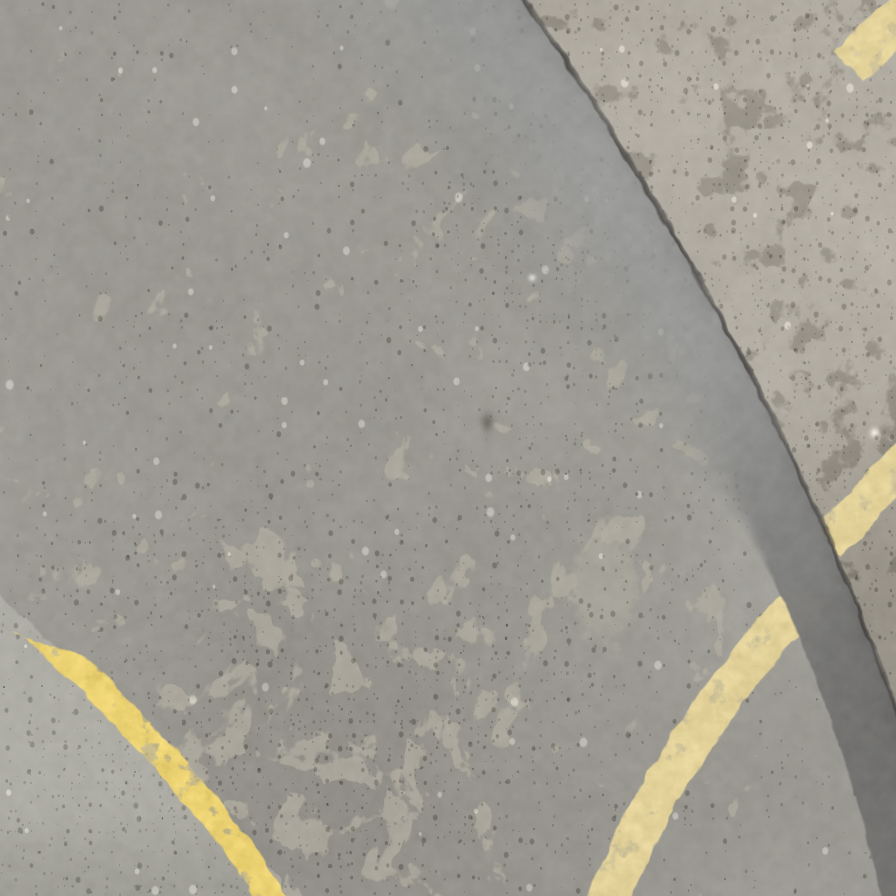
Give the GLSL for this texture, as a three.js fragment shader.

```glsl
// Worn grey asphalt with a curved dark seam, pale scuffs and faded yellow road lines.
varying vec2 vUv;

const float SOFT = 0.0016;
const vec3 ASPHALT = vec3(0.608, 0.602, 0.575);
const vec3 WORN = vec3(0.565, 0.555, 0.530);
const vec3 CONCRETE = vec3(0.700, 0.680, 0.640);
const vec3 PALE = vec3(0.685, 0.680, 0.650);
const vec3 SCUFF = vec3(0.695, 0.678, 0.630);
const vec3 SEAM_HIGH = vec3(0.610, 0.612, 0.612);
const vec3 SEAM_LOW = vec3(0.450, 0.448, 0.440);
const vec3 CRACK = vec3(0.30, 0.29, 0.28);
const vec3 CREAM = vec3(0.890, 0.825, 0.605);
const vec3 YELLOW = vec3(0.925, 0.825, 0.450);

float hash(vec2 p) {
  vec3 q = fract(vec3(p.xyx) * 0.1031);
  q += dot(q, q.yzx + 33.33);
  return fract((q.x + q.y) * q.z);
}

float noise(vec2 p) {
  vec2 i = floor(p), f = fract(p);
  f = f * f * (3.0 - 2.0 * f);
  return mix(mix(hash(i), hash(i + vec2(1, 0)), f.x),
             mix(hash(i + vec2(0, 1)), hash(i + vec2(1, 1)), f.x), f.y);
}

float fbm(vec2 p) {
  float sum = 0.0, amp = 0.5;
  for (int i = 0; i < 4; i++) {
    sum += amp * noise(p);
    p = mat2(1.6, 1.2, -1.2, 1.6) * p + 17.3;
    amp *= 0.5;
  }
  return sum / 0.9375;
}

float blob(vec2 p, vec2 center, vec2 radius) {
  vec2 d = (p - center) / radius;
  return exp(-dot(d, d));
}

float inside(float d) { return 1.0 - smoothstep(-SOFT, SOFT, d); }

// Signed distance to the curve x = k.x + k.y * y + k.z * y * y, positive on its right.
float curveSide(vec2 p, vec3 k) {
  float slope = k.y + 2.0 * k.z * p.y;
  return (p.x - k.x - p.y * (k.y + k.z * p.y)) / sqrt(1.0 + slope * slope);
}

// Straight stripe with square ends.
float stripe(vec2 p, vec2 a, vec2 b, float halfWidth) {
  vec2 dir = normalize(b - a), q = p - a;
  float along = dot(q, dir), across = dot(q, vec2(-dir.y, dir.x));
  return max(abs(across) - halfWidth, max(-along, along - length(b - a)));
}

// Scattered round grains, one candidate per cell.
float grains(vec2 p, float cells, float amount, float seed) {
  vec2 g = p * cells, id = floor(g) + seed;
  vec2 center = 0.3 + 0.4 * vec2(hash(id), hash(id + 41.7));
  float radius = mix(0.10, 0.28, hash(id + 83.1));
  float d = length((fract(g) - center) * vec2(1.0, 0.8));
  return step(hash(id + 19.9), amount) * (1.0 - smoothstep(radius * 0.5, radius, d));
}

void main() {
  vec2 p = vUv;
  float fine = fbm(p * 90.0), broad = fbm(p * 7.0 + 4.0);
  float wobble = (noise(p * 65.0) - 0.5) * 0.005 + (noise(p * 180.0) - 0.5) * 0.002;

  // Region boundaries
  float outer = curveSide(p, vec3(1.067, -0.273, -0.208)) + wobble * 0.7;
  float inner = curveSide(p, vec3(0.983, -0.215, -0.350)) + wobble * 0.5;
  float leftLine = curveSide(p, vec3(0.302, -0.651, -0.765));
  float right = smoothstep(-SOFT, SOFT, outer);
  float pale = inside(leftLine + wobble);

  // Asphalt, darker where worn
  float wear = blob(p, vec2(0.40, 0.10), vec2(0.33, 0.27));
  vec3 col = mix(ASPHALT, WORN, 0.75 * wear);
  col += 0.025 * blob(p, vec2(0.85, 0.40), vec2(0.10, 0.12));
  col += (broad - 0.5) * 0.05;

  // Pale scuffs gathered in drifts
  float drift = 0.85 * blob(p, vec2(0.34, 0.14), vec2(0.25, 0.20))
    + 0.65 * blob(p, vec2(0.20, 0.35), vec2(0.16, 0.09))
    + 0.60 * blob(p, vec2(0.53, 0.73), vec2(0.09, 0.11))
    + 0.65 * blob(p, vec2(0.64, 0.58), vec2(0.10, 0.16))
    + 0.60 * blob(p, vec2(0.53, 0.27), vec2(0.18, 0.15))
    + 0.45 * blob(p, vec2(0.78, 0.38), vec2(0.09, 0.11))
    + 0.40 * blob(p, vec2(0.26, 0.61), vec2(0.05, 0.04));
  float flakes = fbm(p * vec2(34.0, 29.0) + 2.5 * broad);
  float cut = 0.76 - 0.23 * min(drift, 1.0);
  col = mix(col, SCUFF, 0.75 * smoothstep(cut, cut + 0.07, flakes));
  col = mix(col, SCUFF, 0.5 * smoothstep(0.3, 0.6, blob(p, vec2(0.674, 0.345), vec2(0.04, 0.07)) + 0.3 * (fine - 0.5)));

  // Pale ground at the lower left, concrete at the right
  col = mix(col, PALE - 0.06 * smoothstep(0.12, 0.0, p.y), pale);
  vec3 concrete = CONCRETE - 0.10 * smoothstep(0.62, 0.30, p.y) + (broad - 0.5) * 0.07;
  concrete -= 0.10 * smoothstep(0.60, 0.72, fbm(p * 38.0 + 9.0));
  col = mix(col, concrete, right);

  // Grit
  float gritty = clamp(0.08 + 0.22 * drift + 0.18 * right + 0.10 * pale, 0.0, 0.4);
  col -= 0.13 * grains(p, 75.0, gritty, 3.0) + 0.09 * grains(p + 0.37, 130.0, gritty, 11.0);
  col += 0.14 * grains(p + 0.19, 48.0, 0.035, 29.0);
  col -= 0.17 * blob(p, vec2(0.544, 0.529), vec2(0.007, 0.010));
  col += 0.25 * blob(p, vec2(0.594, 0.690), vec2(0.004)) + 0.25 * blob(p, vec2(0.976, 0.517), vec2(0.005));

  // Painted lines
  float bend = max(abs(curveSide(p, vec3(0.681, 0.387, 0.800))) - 0.0225, p.y - 0.335);
  float far = min(stripe(p, vec2(0.922, 0.392), vec2(1.08, 0.561), 0.022),
                  stripe(p, vec2(0.947, 0.926), vec2(1.09, 1.063), 0.0235));
  float near = max(abs(leftLine) - 0.0155, p.y - 0.272 + 0.3 * (p.x - 0.081));
  float chips = smoothstep(0.62, 0.75, fbm(p * 55.0 + 31.0));
  vec3 cream = CREAM + (fine - 0.5) * 0.06;
  col = mix(col, cream, inside(min(bend, far) + wobble) * (1.0 - 0.3 * chips));
  col = mix(col, YELLOW + (fine - 0.5) * 0.08, inside(near + wobble) * (1.0 - 0.55 * chips));

  // Seam strip: a faint wide band above, sharp and dark below
  float blur = mix(0.002, 0.07, smoothstep(0.33, 0.65, p.y));
  float strip = smoothstep(-blur, blur, inner) * (1.0 - right);
  vec3 seam = mix(SEAM_LOW, SEAM_HIGH, smoothstep(0.20, 0.72, p.y)) + (broad - 0.5) * 0.05;
  col = mix(col, seam, strip * mix(0.97, 0.75, smoothstep(0.4, 0.9, p.y)));

  // Broken crack and its soft shade
  float gap = 0.0015 + 0.0025 * noise(p * 45.0 + 8.0);
  float crack = 1.0 - smoothstep(gap * 0.4, gap + SOFT, abs(outer));
  col = mix(col, CRACK, crack * mix(0.45, 0.85, noise(p * 30.0)));
  col -= 0.05 * exp(-abs(outer) * 90.0) * (1.0 - right);

  col += (fine - 0.5) * 0.045;
  gl_FragColor = vec4(col, 1.0);
}
```
